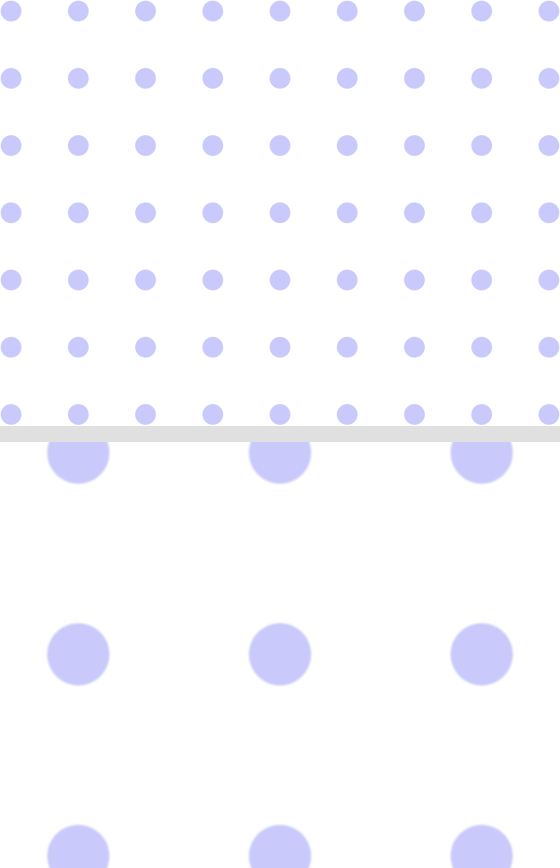
Top: the whole. Bottom: its middle third, enlarged.
This pattern is drawn by a WebGL 2 fragment shader. Its source:

```glsl
#version 300 es
precision highp float;

uniform vec2 u_resolution;
out vec4 fragColor;

// Signed distance to the nearest dot of a square lattice with a dot at the origin
float dotLattice(vec2 p, float pitch, float radius) {
    vec2 cell = p - pitch * round(p / pitch);
    return length(cell) - radius;
}

void main() {
    // Canvas-centred coordinates, one unit per canvas width
    vec2 p = (gl_FragCoord.xy - 0.5 * u_resolution) / u_resolution.x;
    p.y -= 0.0004;

    // Nine columns by seven rows
    float dist = dotLattice(p, 0.12005, 0.0185);

    // Soft edge, never thinner than a pixel
    float edge = max(0.0013, 0.75 / u_resolution.x);
    float coverage = 1.0 - smoothstep(-edge, edge, dist);

    vec3 paper = vec3(1.0);
    vec3 lavender = vec3(0.79, 0.79, 0.984);
    fragColor = vec4(mix(paper, lavender, coverage), 1.0);
}
```
